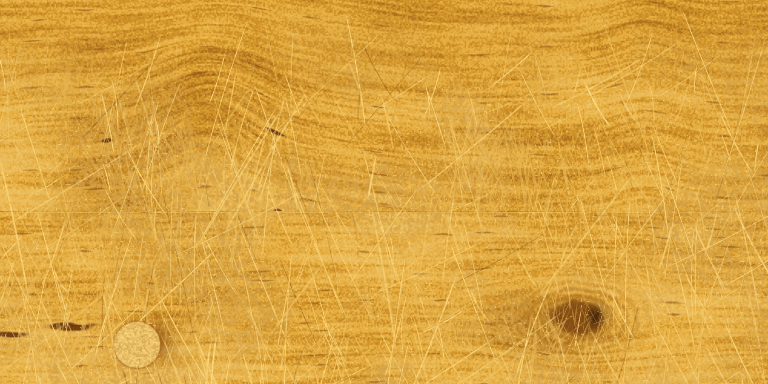
Reproduce this texture procedurally as a WebGL 1 fragment shader.

```glsl
precision highp float;
// Worn golden wooden board: two planks, a knot, a dowel and many pale scratches.
uniform vec2 u_resolution;

const vec3 UMBER = vec3(0.38, 0.18, 0.04);
const vec3 BROWN = vec3(0.53, 0.30, 0.06);
const vec3 DARK = vec3(0.68, 0.44, 0.11);
const vec3 AMBER = vec3(0.82, 0.58, 0.16);
const vec3 GOLD = vec3(0.90, 0.68, 0.25);
const vec3 PALE = vec3(0.92, 0.74, 0.36);
const vec3 DULL = vec3(0.82, 0.63, 0.29);
const vec3 SCRATCH = vec3(0.98, 0.84, 0.49);
const float SEAM_Y = 0.448;
const vec2 KNOT = vec2(1.505, 0.172);
const vec2 DOWEL = vec2(0.357, 0.102);
const float DOWEL_RADIUS = 0.060;
const vec2 STAIN = vec2(0.19, 0.150);
const int SCRATCH_COUNT = 440;

float px; // height of one pixel in canvas units

float hash(vec2 p) {
  vec3 q = fract(p.xyx * 0.1031);
  q += dot(q, q.yzx + 33.33);
  return fract((q.x + q.y) * q.z);
}

float noise(vec2 p) {
  vec2 i = floor(p), f = fract(p);
  f = f * f * (3.0 - 2.0 * f);
  return mix(mix(hash(i), hash(i + vec2(1, 0)), f.x),
             mix(hash(i + vec2(0, 1)), hash(i + vec2(1, 1)), f.x), f.y);
}

float fbm(vec2 p) {
  float sum = 0.0, amp = 0.53;
  for (int i = 0; i < 4; i++) {
    sum += amp * noise(p);
    p = p * 2.03 + 17.3;
    amp *= 0.5;
  }
  return sum;
}

float blob(vec2 p, vec2 centre, vec2 size) {
  vec2 e = (p - centre) / size;
  return exp(-dot(e, e));
}

// Height of the grain line through p, bent by figure and knot
float grainHeight(vec2 p, float upper) {
  float figure = 0.10 * blob(p, vec2(0.54, 0.74), vec2(0.15, 0.20))
               + 0.035 * exp(-pow((p.x - 1.68) / 0.11, 2.0))
               - 0.06 * smoothstep(0.6, 1.2, p.x);
  float bend = 0.05 * (fbm(p * vec2(1.6, 2.2) + 5.0) - 0.5);
  float round = 0.75 * (p.y - KNOT.y) * blob(p, KNOT, vec2(0.22, 0.12));
  return p.y + bend - mix(round, figure, upper);
}

// Tapered dark dashes, at most one per cell
float pores(vec2 p, vec2 cell, float chance, vec2 size) {
  vec2 id = floor(p / cell);
  vec2 jitter = vec2(hash(id + 3.1), hash(id + 8.7)) - 0.5;
  vec2 e = (fract(p / cell) - 0.5 - 0.4 * jitter) * cell;
  e.y += 0.003 * (noise(p * 45.0) - 0.5);
  e /= size * vec2(mix(0.4, 1.0, hash(id + 21.0)), 1.0);
  float inside = (1.0 - e.x * e.x - abs(e.y)) * size.y;
  return smoothstep(-px, px, inside) * step(hash(id + 40.0), chance);
}

// x: pale scratches, y: dark scratches
vec2 scratches(vec2 p, float aspect) {
  vec2 cover = vec2(0.0);
  for (int i = 0; i < SCRATCH_COUNT; i++) {
    float k = float(i) * 1.37;
    float pick = hash(vec2(k, 1.0));
    float spread = hash(vec2(k, 2.0)) - 0.5;
    float angle = pick < 0.55 ? 1.90 + 0.45 * spread
                : pick < 0.85 ? 1.38 + 0.40 * spread : 0.85 + 0.9 * spread;
    vec2 centre = vec2(hash(vec2(k, 3.0)) * aspect, mix(-0.05, 0.82, pow(hash(vec2(k, 4.0)), 1.2)));
    float reach = mix(0.04, 0.23, pow(hash(vec2(k, 5.0)), 1.4));
    vec2 dir = vec2(cos(angle), sin(angle)), d = p - centre;
    float along = dot(d, dir) / reach;
    float across = dot(d, vec2(-dir.y, dir.x)) + 0.012 * spread * along * along;
    float width = mix(0.0006, 0.0021, pow(hash(vec2(k, 6.0)), 3.0));
    float line = 1.0 - smoothstep(max(width - 0.5 * px, 0.0), width + 0.7 * px, abs(across));
    line *= smoothstep(1.0, 0.7, abs(along)) * mix(0.3, 1.0, pow(hash(vec2(k, 7.0)), 1.5));
    float dark = step(0.91, hash(vec2(k, 8.0)));
    cover = max(cover, line * vec2(1.0 - dark, 0.8 * dark));
  }
  return cover;
}

// Mesh of broken hairline wear in four directions
float hairlines(vec2 p) {
  float sum = 0.0;
  for (int i = 0; i < 4; i++) {
    float a = 2.05 - 0.3 * float(i);
    vec2 q = vec2(dot(p, vec2(-sin(a), cos(a))), dot(p, vec2(cos(a), sin(a))));
    sum += smoothstep(0.70, 0.95, noise(q * vec2(210.0, 11.0) + 31.0 * float(i)));
  }
  return sum;
}

void main() {
  px = 1.0 / u_resolution.y;
  vec2 p = gl_FragCoord.xy * px;
  float upper = smoothstep(-px, px, p.y - SEAM_Y);
  vec2 g = vec2(p.x, grainHeight(p, upper) + 3.0 * (1.0 - upper));
  float speckle = noise(p * 250.0);

  // Wood tone from broad bands, streaks, fibres and speckle
  float tone = 0.55 + 0.85 * (fbm(g * vec2(1.8, 5.0)) - 0.5) + 0.40 * (fbm(p * vec2(3.5, 4.5) + 40.0) - 0.5)
             + 0.30 * (noise(g * vec2(3.0, 65.0)) - 0.5) + 0.46 * (noise(g * vec2(9.0, 150.0)) - 0.5)
             + 0.50 * (speckle - 0.5);
  tone -= upper * 0.42 * blob(p, vec2(0.30, 0.53), vec2(0.17, 0.15));
  tone -= 0.28 * blob(p, vec2(1.45, 0.65), vec2(0.22, 0.03));
  tone -= 0.55 * blob(p, KNOT - vec2(0.11, 0.03), vec2(0.19, 0.09));
  tone -= 0.10 * (1.0 - smoothstep(0.0, 0.006, abs(p.y - SEAM_Y))) * smoothstep(0.9, 0.2, p.x);
  vec3 col = mix(DARK, AMBER, smoothstep(-0.02, 0.38, tone));
  col = mix(col, GOLD, smoothstep(0.38, 0.62, tone));
  col = mix(col, PALE, smoothstep(0.64, 0.95, tone));
  float scuff = smoothstep(0.32, 0.66, fbm(p * vec2(5.0, 6.0) + 9.0)) * smoothstep(1.05, 0.65, p.y);
  col = mix(col, DULL, 0.8 * scuff * smoothstep(0.2, 0.8, noise(p * 170.0 + 4.0)));

  // Pores and larger gouges along the grain
  float small = pores(g, vec2(0.15, 0.026), 0.17, vec2(0.032, 0.0023));
  float large = pores(g + 0.05, vec2(0.22, 0.09), 0.22, vec2(0.030, 0.0050)) * smoothstep(0.95, 0.7, p.x);
  col = mix(col, BROWN, 0.75 * small * mix(0.5, 1.0, noise(p * 40.0)));
  col = mix(col, UMBER, 0.9 * large * upper * smoothstep(0.85, 0.75, p.y));

  // Knot with rings, and the stain beside the dowel
  vec2 k = (p - KNOT) / vec2(0.085, 0.05);
  float r = length(k) + 0.4 * (fbm(p * 22.0) - 0.5);
  float rings = 0.5 + 0.5 * cos(r * 17.0);
  col = mix(col, DARK, 0.7 * rings * smoothstep(2.6, 1.0, r));
  col = mix(col, mix(UMBER, BROWN, 0.4 + 0.6 * rings * speckle), 0.8 * smoothstep(1.15, 0.6, r));
  col = mix(col, UMBER * 0.55, 0.8 * blob(p, KNOT + vec2(0.045, 0.005), vec2(0.020, 0.024)));
  float stain = blob(p, STAIN, vec2(0.075, 0.014)) + blob(p, STAIN - vec2(0.16, 0.02), vec2(0.06, 0.009));
  col = mix(col, UMBER, 0.85 * smoothstep(0.3, 0.75, stain * (0.4 + 1.0 * noise(g * vec2(24.0, 130.0)))));

  // Dowel with a shaded rim
  float d = length(p - DOWEL) - DOWEL_RADIUS;
  col = mix(col, BROWN, 0.65 * blob(p, DOWEL + vec2(0.055, 0.015), vec2(0.045, 0.05)));
  col = mix(col, BROWN, 0.5 * (1.0 - smoothstep(0.0, 0.007, abs(d))));
  float plug = 1.0 - smoothstep(-px, px, d);
  col = mix(col, mix(DULL, SCRATCH, 0.1 + 0.9 * speckle), plug);

  // Wear: hairlines, scratches and bright flecks
  float wear = smoothstep(1.05, 0.6, p.y) * (1.0 - 0.7 * plug);
  float patchy = smoothstep(0.25, 0.65, fbm(p * 4.0 + 70.0));
  vec2 cuts = scratches(p, u_resolution.x * px) * (0.5 + 0.75 * noise(p * 140.0)) * (1.0 - 0.7 * plug);
  col = mix(col, PALE, 0.55 * min(hairlines(p), 1.0) * wear * patchy);
  col = mix(col, BROWN, 0.6 * cuts.y);
  col = mix(col, SCRATCH, min(cuts.x, 1.0));
  col = mix(col, SCRATCH, 0.6 * smoothstep(0.84, 0.97, noise(p * 210.0 + 60.0)) * wear);
  gl_FragColor = vec4(col, 1.0);
}
```
